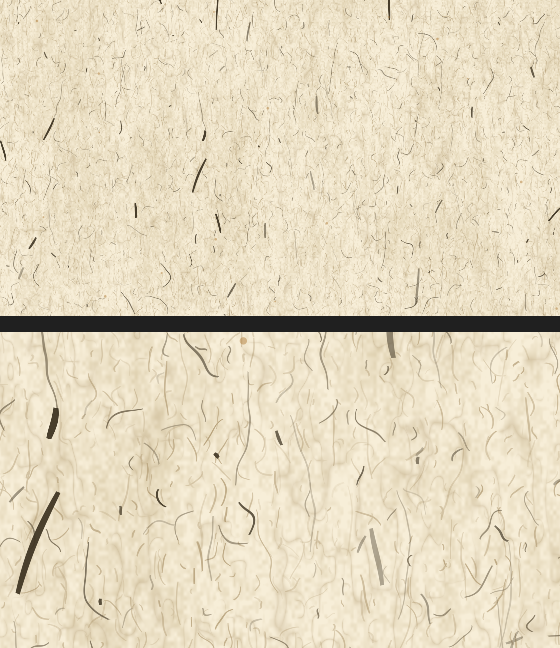
Top, the full canvas; bottom, a detail of the centre.
Write a Shadertoy shader that draws this texture.

```glsl
// Cream handmade paper with vertical grain and scattered plant fibres.

const vec3 PAPER_LIGHT = vec3(0.970, 0.934, 0.848);
const vec3 PAPER_SHADE = vec3(0.868, 0.812, 0.682);
const vec3 TAN_FIBRE   = vec3(0.63, 0.53, 0.36);
const vec3 GREY_FIBRE  = vec3(0.40, 0.35, 0.26);
const vec3 DARK_FIBRE  = vec3(0.25, 0.21, 0.14);
const vec3 RUST        = vec3(0.70, 0.50, 0.24);

float hash(vec2 p) {
    return fract(sin(dot(p, vec2(127.1, 311.7))) * 43758.5453);
}

float noise(vec2 p) {
    vec2 i = floor(p), f = fract(p);
    f = f * f * (3.0 - 2.0 * f);
    float low = mix(hash(i), hash(i + vec2(1, 0)), f.x);
    float high = mix(hash(i + vec2(0, 1)), hash(i + vec2(1, 1)), f.x);
    return mix(low, high, f.y);
}

// Coverage of one curved strand, centred on the origin and running along y.
float strand(vec2 q, float halfLen, float halfWidth, float bow, float wave, float phase, float aa) {
    float t = clamp(q.y / halfLen, -1.0, 1.0);
    float bend = halfLen * (bow * t * t + wave * sin(3.0 * t + phase));
    float slope = 2.0 * bow * t + 3.0 * wave * cos(3.0 * t + phase);
    float side = abs(q.x - bend) / sqrt(1.0 + slope * slope);
    float ends = abs(q.y) - halfLen + halfWidth;
    float width = halfWidth * (1.0 - 0.35 * t * t);
    return 1.0 - smoothstep(width - aa, width + aa, max(side, ends));
}

// Jittered grid of strands; share is the fraction of cells that hold one.
float fibres(vec2 p, float cell, float halfLen, float halfWidth, float curl,
             float turn, float share, float seed, float aa) {
    vec2 home = floor(p / cell);
    float cover = 0.0;
    for (int y = -1; y <= 1; y++) {
        for (int x = -1; x <= 1; x++) {
            vec2 id = home + vec2(x, y);
            vec2 key = id + seed;
            if (hash(key + 3.7) > share) continue;
            vec2 centre = (id + vec2(hash(key + 11.3), hash(key + 23.9))) * cell;
            float lean = 2.0 * hash(key + 37.1) - 1.0;
            float angle = turn * lean * mix(abs(lean), 1.0, 0.3);
            float c = cos(angle), s = sin(angle);
            vec2 q = mat2(c, -s, s, c) * (p - centre);
            float size = hash(key + 41.7);
            float len = halfLen * mix(0.22, 1.0, size * size);
            float bow = curl * (2.0 * hash(key + 53.3) - 1.0);
            float wave = 0.35 * curl * (2.0 * hash(key + 61.9) - 1.0);
            float width = halfWidth * mix(0.65, 1.1, hash(key + 71.3));
            float ink = mix(0.25, 1.0, hash(key + 83.1));
            cover = max(cover, ink * strand(q, len, width, bow, wave, 6.28 * size, aa));
        }
    }
    return cover;
}

// Small soft round flecks, one at most per cell.
float flecks(vec2 p, float cell, float radius, float share, float seed, float aa) {
    vec2 id = floor(p / cell);
    vec2 key = id + seed;
    vec2 centre = (id + 0.2 + 0.6 * vec2(hash(key), hash(key + 5.3))) * cell;
    float r = radius * mix(0.4, 1.0, hash(key + 9.1));
    float blot = 1.0 - smoothstep(r - aa, r + 1.5 * aa, length(p - centre));
    return blot * step(hash(key + 17.7), share);
}

// Paper tone: broad clouds, vertical streaks and fine grain.
float paperTone(vec2 p) {
    float clouds = noise(p * vec2(8.0, 4.5));
    float streaks = noise(p * vec2(45.0, 14.0) + 7.0);
    float threads = noise(p * vec2(140.0, 55.0) + 19.0);
    float grain = noise(p * vec2(290.0, 210.0) + 31.0);
    float tone = 0.22 * clouds + 0.20 * streaks + 0.24 * threads + 0.34 * grain;
    return clamp(0.29 + 1.75 * (tone - 0.5), 0.0, 1.0);
}

// Thin broken creases along the mid level of a stretched noise.
float creases(vec2 p, vec2 scale, float seed) {
    float ridge = 1.0 - abs(2.0 * noise(p * scale + seed) - 1.0);
    float gaps = smoothstep(0.45, 0.7, noise(p * scale * 0.6 + seed + 40.0));
    return pow(ridge, 10.0) * gaps;
}

void mainImage(out vec4 fragColor, in vec2 fragCoord) {
    vec2 p = fragCoord / iResolution.y;
    float aa = 0.45 / iResolution.y;

    // Slight waviness keeps the strands from looking drawn by rule.
    vec2 warped = p + 0.007 * (vec2(noise(p * 42.0), noise(p * 42.0 + 50.0)) - 0.5);

    vec3 colour = mix(PAPER_LIGHT, PAPER_SHADE, paperTone(p));
    float crease = max(creases(warped, vec2(62.0, 24.0), 3.0), creases(warped, vec2(95.0, 48.0), 77.0));
    colour = mix(colour, TAN_FIBRE, 0.26 * crease);

    // Pale fibres sunk in the sheet, denser in some patches
    float dense = mix(0.4, 1.0, noise(p * vec2(11.0, 7.0) + 90.0));
    float pale = fibres(warped, 0.020, 0.016, 0.0009, 0.45, 1.1, 0.75, 5.0, aa);
    float paleLong = fibres(warped, 0.055, 0.046, 0.0010, 0.20, 0.35, 0.75, 131.0, aa);
    colour = mix(colour, TAN_FIBRE, 0.72 * dense * max(pale, paleLong));

    // Fine grey hairs, short curls and long upright threads
    float curls = fibres(warped, 0.038, 0.024, 0.0009, 0.65, 1.4, 0.50, 217.0, aa);
    float threads = fibres(warped, 0.125, 0.085, 0.0011, 0.14, 0.28, 0.48, 349.0, aa);
    colour = mix(colour, GREY_FIBRE, 0.78 * max(curls, threads));

    // Dark hairs, short chips and stout bits of stalk
    float hairs = fibres(warped, 0.110, 0.046, 0.0014, 0.55, 1.2, 0.48, 433.0, aa);
    float chips = fibres(p, 0.090, 0.016, 0.0021, 0.20, 1.5, 0.22, 709.0, aa);
    float stalks = fibres(p, 0.190, 0.078, 0.0034, 0.07, 0.75, 0.42, 571.0, aa);
    colour = mix(colour, DARK_FIBRE, 0.92 * max(hairs, chips));
    colour = mix(colour, DARK_FIBRE, min(1.5 * stalks, 0.95));

    // Rare rusty specks
    colour = mix(colour, RUST, 0.5 * flecks(p, 0.09, 0.0040, 0.06, 613.0, aa));

    fragColor = vec4(colour, 1.0);
}
```
